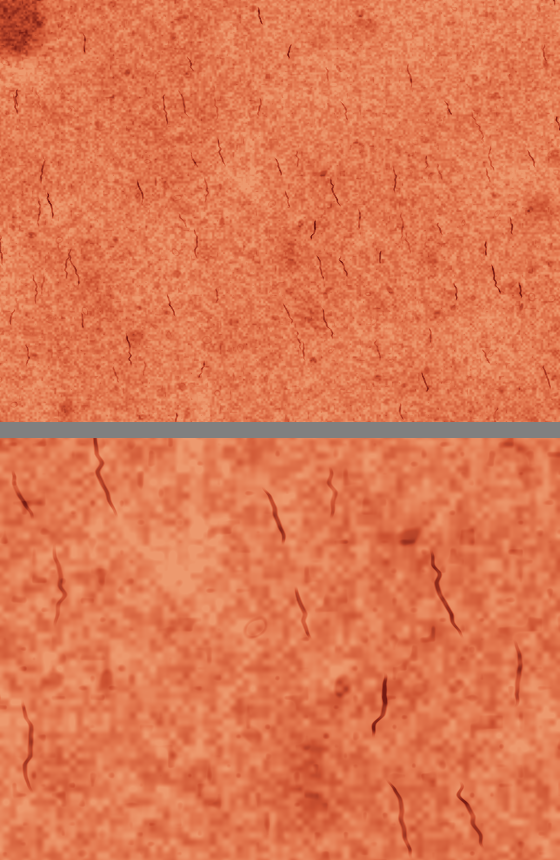
Top: the whole. Bottom: its middle third, enlarged.
Write a WebGL 2 fragment shader that draws this texture.

```glsl
#version 300 es
precision highp float;

#define BASE_TONE 0.66
#define GRAIN_FINE 0.72
#define GRAIN_COARSE 0.5
#define CLOUD_DEPTH 0.6
#define PLAQUE_GRID 0.16
#define PLAQUE_DEPTH 0.6
#define CELL_GRID 0.05
#define CELL_DEPTH 0.6
#define FIBRE_GRID 0.085
#define FIBRE_WIDTH 0.0023
#define FIBRE_DEPTH 1.5

uniform vec2 u_resolution;
out vec4 fragColor;

float hash(vec2 p) {
    return fract(sin(dot(p, vec2(127.1, 311.7))) * 43758.5);
}

vec2 hash2(vec2 p) {
    return vec2(hash(p), hash(p + 17.3));
}

float noise(vec2 p) {
    vec2 i = floor(p), f = fract(p);
    f = f * f * (3.0 - 2.0 * f);
    float low = mix(hash(i), hash(i + vec2(1, 0)), f.x);
    float high = mix(hash(i + vec2(0, 1)), hash(i + vec2(1, 1)), f.x);
    return mix(low, high, f.y);
}

float fbm(vec2 p) {
    float sum = 0.0, gain = 0.5;
    for (int i = 0; i < 4; i++) {
        sum += gain * noise(p);
        p = p * 2.1 + 5.7;
        gain *= 0.5;
    }
    return sum / 0.9375;
}

// Diffuse, clumpy stain clouds; a few are pale
float plaques(vec2 p) {
    vec2 home = floor(p / PLAQUE_GRID);
    float clump = 0.4 + 1.2 * fbm(p * 38.0);
    float stain = 0.0;
    for (int k = 0; k < 9; k++) {
        vec2 id = home + vec2(k % 3, k / 3) - 1.0;
        vec2 d = p - (id + hash2(id + 3.1)) * PLAQUE_GRID;
        float kind = hash(id + 41.0);
        float radius = mix(0.018, 0.036, hash(id + 8.4));
        float weight = kind < 0.5 ? mix(0.35, 1.0, kind * 2.0) : (kind > 0.9 ? -0.45 : 0.0);
        stain += weight * clump * exp(-dot(d, d) / (radius * radius));
    }
    return stain;
}

// Small oval cell bodies, some hollow with a darker rim
float cells(vec2 p, float pixel) {
    vec2 home = floor(p / CELL_GRID);
    vec2 q = p + 0.004 * (vec2(noise(p * 90.0), noise(p * 90.0 + 31.0)) - 0.5);
    float stain = 0.0;
    for (int k = 0; k < 9; k++) {
        vec2 id = home + vec2(k % 3, k / 3) - 1.0;
        vec2 centre = (id + hash2(id + 61.0)) * CELL_GRID;
        float density = 0.25 + 0.35 * (1.0 - centre.y) * centre.x;
        float present = step(hash(id + 23.0), density);
        float angle = 6.283 * hash(id + 77.0);
        vec2 axis = vec2(cos(angle), sin(angle));
        vec2 d = q - centre;
        d = vec2(dot(d, axis), dot(d, vec2(-axis.y, axis.x)) * mix(1.1, 1.8, hash(id + 5.0)));
        float radius = mix(0.007, 0.0125, hash(id + 90.0));
        float r = length(d);
        float body = 1.0 - smoothstep(radius * 0.55, radius * 1.1 + pixel, r);
        float rim = 1.0 - smoothstep(0.0, 0.0022 + pixel, abs(r - radius * 0.8));
        float hollow = step(0.82, hash(id + 52.0));
        float shape = mix(body, rim - 0.4 * body, hollow);
        stain = max(stain, 0.0) + present * shape * mix(0.3, 1.0, hash(id + 12.0));
    }
    return stain;
}

// Thin wavy fibres, near upright, thinning out at top and bottom
float fibres(vec2 p, float pixel) {
    vec2 home = floor(p / FIBRE_GRID);
    float ink = 0.0;
    for (int k = 0; k < 9; k++) {
        vec2 id = home + vec2(k % 3, k / 3) - 1.0;
        vec2 centre = (id + hash2(id + 110.0)) * FIBRE_GRID;
        float band = smoothstep(0.02, 0.2, centre.y) * (1.0 - smoothstep(0.72, 0.95, centre.y));
        float present = step(hash(id + 140.0), 0.1 + 0.42 * band);
        float halfLength = mix(0.016, 0.042, hash(id + 133.0));
        vec2 d = p - centre;
        float along = abs(d.y) / halfLength;
        float lean = mix(-0.4, 0.2, hash(id + 171.0));
        float wave = 0.0022 * sin(d.y * 95.0 + 6.283 * hash(id + 150.0));
        float kink = 0.005 * (noise(vec2(d.y * 130.0, id.x * 7.0 + id.y)) - 0.5);
        float away = abs(d.x - lean * d.y - wave - kink);
        float width = FIBRE_WIDTH * (1.1 - 0.6 * along * along);
        float line = 1.0 - smoothstep(width * 0.3, width + 0.5 * pixel, away);
        float fade = 1.0 - smoothstep(0.7, 1.0, along);
        float strength = mix(0.3, 1.0, hash(id + 160.0)) * (0.6 + 0.6 * noise(p * 110.0));
        ink = max(ink, present * line * fade * strength);
    }
    return ink;
}

vec3 stainRamp(float tone) {
    vec3 colour = mix(vec3(0.46, 0.10, 0.07), vec3(0.80, 0.32, 0.19), clamp(tone + 1.0, 0.0, 1.0));
    colour = mix(colour, vec3(0.89, 0.47, 0.31), clamp(tone / 0.6, 0.0, 1.0));
    return mix(colour, vec3(0.93, 0.60, 0.43), clamp((tone - 0.6) / 0.5, 0.0, 1.0));
}

void main() {
    vec2 p = gl_FragCoord.xy / u_resolution.y;
    float pixel = 1.0 / u_resolution.y;

    // Grainy ground
    float tone = BASE_TONE + CLOUD_DEPTH * (fbm(p * 5.0 + 2.0) - 0.5);
    tone += GRAIN_FINE * (noise(p * 190.0) - 0.5) + GRAIN_COARSE * (noise(p * 95.0 + 9.0) - 0.5);
    tone -= 0.4 * smoothstep(0.78, 1.0, noise(p * 130.0 + 50.0));

    // Dark upper left corner with a pale patch below
    vec2 corner = (p - vec2(0.02, 0.94)) / vec2(0.095, 0.08);
    float edge = length(corner) + 0.7 * (fbm(p * 22.0) - 0.5);
    tone -= 0.95 * (1.0 - smoothstep(0.5, 1.3, edge));
    vec2 patchOffset = (p - vec2(0.06, 0.83)) / vec2(0.075, 0.035);
    tone += 0.35 * exp(-dot(patchOffset, patchOffset));

    // Scattered features
    tone -= PLAQUE_DEPTH * plaques(p) + CELL_DEPTH * cells(p, pixel);
    tone -= FIBRE_DEPTH * fibres(p, pixel);
    fragColor = vec4(stainRamp(tone), 1.0);
}
```
